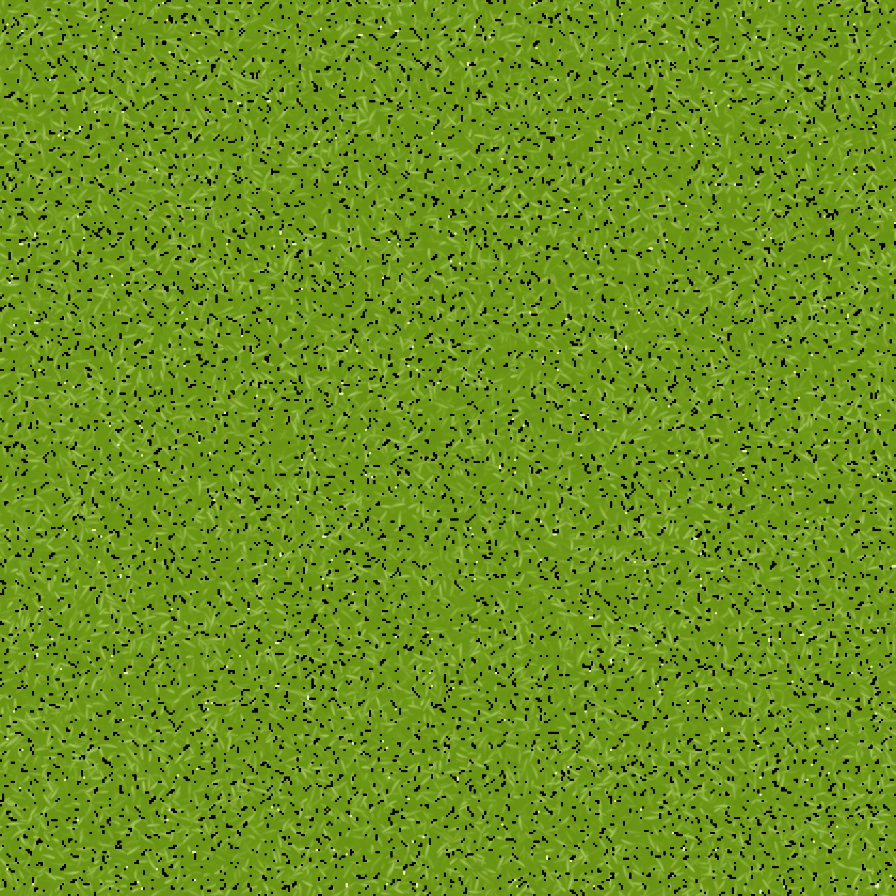
Give the GLSL for this texture, as a WebGL 2 fragment shader.

```glsl
#version 300 es
precision highp float;

uniform vec2 u_resolution;
out vec4 fragColor;

const vec3 GRASS = vec3(0.417, 0.582, 0.073);
const vec3 BLADE = vec3(0.77, 0.87, 0.54);
const vec3 SOIL = vec3(0.005, 0.008, -0.06);  // below zero keeps blends saturated
const vec3 GLINT = vec3(0.90, 0.95, 0.70);

const float BLADE_CELLS = 68.0;     // blade cells across the canvas
const int BLADES_PER_CELL = 4;
const float BLADE_HALF_MIN = 0.30;  // blade sizes in cells
const float BLADE_HALF_MAX = 0.82;
const float BLADE_RADIUS = 0.10;
const float BLADE_SOFTNESS = 0.12;
const float BLADE_STRENGTH = 0.76;
const float BLADE_ROOT = 0.55;      // brightness at the dim end
const float BLADE_BEND = 0.35;

const float GRAINS = 420.0;         // square soil grains across the canvas
const float GRAIN_LOW = 0.10;       // coverage trimmed at both ends
const float GRAIN_HIGH = 0.78;
const float DASH_CELL = 5.0;        // grains per dash cell
const float DASH_CHANCE = 0.86;
const float DASH_LENGTH = 3.2;      // longest dash in grains
const float DASH_SPREAD = 1.2;      // turn around the diagonals
const float GLINT_CHANCE = 0.08;
const float MOTTLE = 0.04;

const float TAU = 6.2831853;

float hash(vec2 p) {
    return fract(sin(dot(p, vec2(127.1, 311.7))) * 43758.5453);
}

vec2 hash2(vec2 p) {
    return vec2(hash(p), hash(p + vec2(37.3, 91.7)));
}

float valueNoise(vec2 p) {
    vec2 i = floor(p);
    vec2 f = fract(p);
    f = f * f * (3.0 - 2.0 * f);
    float low = mix(hash(i), hash(i + vec2(1.0, 0.0)), f.x);
    float high = mix(hash(i + vec2(0.0, 1.0)), hash(i + 1.0), f.x);
    return mix(low, high, f.y);
}

// Offset expressed along and across a direction
vec2 alongAcross(vec2 offset, float angle) {
    vec2 dir = vec2(cos(angle), sin(angle));
    return vec2(dot(offset, dir), dot(offset, vec2(-dir.y, dir.x)));
}

// Soft, slightly bent blades, pointed at both ends and brighter at one
float bladeLight(vec2 p, float pixel) {
    vec2 cell = floor(p);
    float soft = max(BLADE_SOFTNESS, 0.6 * pixel);
    float light = 0.0;
    for (int y = -1; y <= 1; y++)
    for (int x = -1; x <= 1; x++)
    for (int k = 0; k < BLADES_PER_CELL; k++) {
        vec2 id = cell + vec2(x, y);
        vec2 seed = id + float(k) * vec2(13.7, 71.3);
        vec2 shape = hash2(seed + 5.1);
        vec2 q = alongAcross(p - id - hash2(seed), shape.x * TAU);
        float halfLength = mix(BLADE_HALF_MIN, BLADE_HALF_MAX, shape.y);
        q.y += BLADE_BEND * (hash(seed + 8.9) - 0.5) * q.x * q.x / halfLength;
        float along = q.x / halfLength;
        float taper = max(1.0 - along * along, 0.0);
        float edge = abs(q.y) - BLADE_RADIUS * taper;
        float cover = 1.0 - smoothstep(-soft, soft, edge);
        float shade = mix(BLADE_ROOT, 1.0, smoothstep(-0.8, 0.6, along));
        float strength = hash(seed + 17.3);
        strength *= strength * shade * smoothstep(0.0, 0.4, taper);
        light = max(light, cover * strength);
    }
    return light * BLADE_STRENGTH;
}

// Soil (x) and glint (y) of one grain, from short dashes snapped to grains
vec2 grain(vec2 id) {
    vec2 p = id + 0.5;
    vec2 cell = floor(p / DASH_CELL);
    vec2 result = vec2(0.0);
    for (int y = -1; y <= 1; y++)
    for (int x = -1; x <= 1; x++) {
        vec2 dash = cell + vec2(x, y);
        vec2 shape = hash2(dash + 211.3);
        vec2 chance = hash2(dash + 157.9);
        float present = step(chance.x, DASH_CHANCE);
        vec2 center = (dash + hash2(dash + 103.7)) * DASH_CELL;
        float diagonal = (floor(shape.x * 4.0) + 0.5) * TAU / 4.0;
        float angle = diagonal + DASH_SPREAD * (fract(shape.x * 4.0) - 0.5);
        vec2 q = alongAcross(p - center, angle);
        float halfLength = 0.5 * DASH_LENGTH * shape.y * shape.y;
        float dist = length(vec2(max(abs(q.x) - halfLength, 0.0), q.y));
        float tip = length(q - vec2(halfLength + 1.0, 0.0));
        result.x = max(result.x, present * step(dist, 0.5));
        result.y = max(result.y, present * step(tip, 0.6) * step(chance.y, GLINT_CHANCE));
    }
    return result;
}

// Box filter of the grains under one pixel
vec2 filteredGrains(vec2 p, float pixel) {
    float halfWidth = 0.5 * pixel;
    vec2 upper = floor(p + halfWidth);
    vec2 weight = clamp((p + halfWidth - upper) / pixel, 0.0, 1.0);
    vec2 bottom = mix(grain(upper - 1.0), grain(upper - vec2(0.0, 1.0)), weight.x);
    vec2 top = mix(grain(upper - vec2(1.0, 0.0)), grain(upper), weight.x);
    return smoothstep(GRAIN_LOW, GRAIN_HIGH, mix(bottom, top, weight.y));
}

void main() {
    float pixel = 1.0 / u_resolution.y;
    vec2 uv = gl_FragCoord.xy * pixel;
    float mottle = valueNoise(uv * BLADE_CELLS * 1.7 + 19.0) - 0.5;
    vec3 color = GRASS * (1.0 + MOTTLE * mottle);
    color = mix(color, BLADE, bladeLight(uv * BLADE_CELLS, pixel * BLADE_CELLS));
    vec2 specks = filteredGrains(uv * GRAINS, pixel * GRAINS);
    color = mix(color, GLINT, specks.y);
    color = mix(color, SOIL, specks.x);
    fragColor = vec4(max(color, 0.0), 1.0);
}
```
